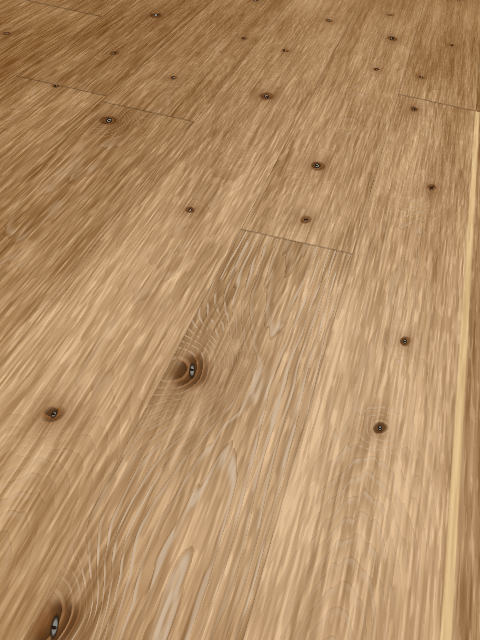
This texture is drawn by a WebGL 2 fragment shader. Its source:

```glsl
#version 300 es
// Brushed oak plank floor in perspective, with limed grain rings, knots and a pale sapwood edge.
precision highp float;
uniform vec2 u_resolution;
out vec4 fragColor;

const vec2 VANISH = vec2(0.781, 1.409);
const float TILT = 0.22, DEPTH = 1.43, PLANK = 0.205, FIRST_SEAM = -0.063;
const vec3 WOOD_DARK = vec3(0.46, 0.295, 0.13);
const vec3 WOOD_LIGHT = vec3(0.85, 0.70, 0.53);
const vec3 LIME = vec3(0.83, 0.74, 0.64);
const vec3 SAPWOOD = vec3(0.88, 0.75, 0.55);
const vec3 KNOT_BROWN = vec3(0.36, 0.21, 0.09);
const vec3 KNOT_BLACK = vec3(0.13, 0.09, 0.06);
const vec3 FILLER = vec3(0.60, 0.60, 0.58);

// Per plank, from right to left: end joint depth, tone and strength of the limed rings
const float JOINT[8] = float[8](9.0, 2.42, 1.67, 9.0, 2.03, 2.06, 2.5, 2.2);
const float TONE[8] = float[8](-0.16, 0.03, -0.10, 0.08, -0.04, 0.05, 0.0, -0.06);
const float LIMING[8] = float[8](0.3, 0.6, 1.0, 0.3, 0.45, 0.4, 0.4, 0.4);

float hash(vec2 p) {
  vec3 q = fract(p.xyx * vec3(0.1031, 0.1030, 0.0973));
  q += dot(q, q.yzx + 33.33);
  return fract((q.x + q.y) * q.z);
}

float noise(vec2 p) {
  vec2 i = floor(p), f = fract(p);
  f = f * f * (3.0 - 2.0 * f);
  return mix(mix(hash(i), hash(i + vec2(1, 0)), f.x),
             mix(hash(i + vec2(0, 1)), hash(i + vec2(1, 1)), f.x), f.y);
}

// x: ring displacement, y: brown halo, z: dark core, w: pale filler
vec4 knot(vec2 q, float size, float split) {
  float wobble = 0.3 * (noise(q / size + size * 900.0) - 0.5);
  float r = length(q * vec2(1.0, 0.75)) / size + wobble;
  float c = length(vec2((q.x + 0.13 * split * q.y) * (1.0 + split), q.y)) / size + 0.6 * wobble;
  float halo = 0.7 * (1.0 - smoothstep(0.45, 0.95, r)) + 0.3 * exp(-r * r * 0.3);
  float filler = (1.0 - smoothstep(0.2, 0.4, c)) * smoothstep(0.35, 0.55, noise(q / size * 5.0) + 0.13 * split);
  return vec4(2.9 * size * exp(-r * r * 0.26), halo, 1.0 - smoothstep(0.32, 0.55, c), filler);
}

// Small knots strewn along the heart line of one plank
vec4 strewnKnots(vec2 w, float spine, float seed) {
  vec4 sum = vec4(0);
  float spacing = 0.27, cell = floor(w.y / spacing);
  for (int j = -1; j <= 1; j++) {
    vec2 id = vec2(cell + float(j), seed);
    float size = mix(0.009, 0.024, pow(hash(id + 3.1), 2.0));
    vec2 center = vec2(spine + 0.09 * (hash(id + 7.7) - 0.5), (id.x + 0.2 + 0.6 * hash(id + 1.3)) * spacing);
    if (hash(id + 5.9) < 0.72) sum += knot(w - center, size, 0.8);
  }
  return sum;
}

// Distance field of the growth rings, cut lengthwise through a wavering trunk
float ringField(vec2 w, float spine, float seed, float calm) {
  float x = w.x - spine + 0.03 * (noise(vec2(w.y * 2.6, seed)) - 0.5);
  float h = 0.005 + 0.15 * noise(vec2(w.y * 2.3 + seed, seed * 3.0));
  float wave = 0.009 * noise(vec2(w.x * 24.0, w.y * 6.0) + seed);
  float jag = 0.0035 * noise(vec2(w.x * 150.0, w.y * 16.0) + seed);
  return sqrt(x * x + h * h) + (wave + jag) * calm;
}

void main() {
  // Floor coordinates: w.x across the planks, w.y along them
  vec2 p = gl_FragCoord.xy / u_resolution.y;
  vec2 v = vec2(p.x - VANISH.x, VANISH.y - p.y);
  float d = v.y - TILT * v.x;
  vec2 w = vec2(v.x / d, DEPTH / d);
  vec2 px = vec2(1.0 / d, DEPTH / (d * d)) / u_resolution.y;

  // Plank and board identity
  float across = (w.x - FIRST_SEAM) / PLANK;
  int k = clamp(int(-floor(across)), 0, 7);
  float beyond = step(JOINT[k], w.y);
  float seed = float(k) * 11.0 + beyond * 5.3 + 2.0;
  float left = FIRST_SEAM - float(k) * PLANK;
  float spine = left + PLANK * mix(0.37, 0.62, hash(vec2(seed, 4.0)));
  float tone = mix(TONE[k], 0.2 * (hash(vec2(seed, 9.0)) - 0.5), beyond);
  float liming = mix(LIMING[k], 0.4, beyond);
  float bold = step(0.9, liming);

  // Knots: two large ones on the bold board, small ones elsewhere
  vec4 knots = strewnKnots(w, spine, seed) * (1.0 - bold);
  for (int j = 0; j < 2; j++) {
    vec2 center = vec2(-0.440 - 0.011 * float(j), 1.309 - 0.382 * float(j));
    knots += bold * knot(w - center, 0.033 - 0.006 * float(j), 2.2);
  }
  knots.yzw = min(knots.yzw, 1.0);

  // Grain: fibres, limed pores, soft clouds and rings
  float fibreFade = 1.0 - 0.7 * smoothstep(0.5, 1.4, 330.0 * px.x);
  float fibre = noise(vec2(w.x * 330.0, w.y * 17.0) + seed) - 0.5;
  float pore = smoothstep(0.55, 0.85, noise(vec2(w.x * 400.0, w.y * 32.0) + seed + 40.0));
  float streak = noise(vec2(w.x * 110.0, w.y * 4.0) + seed) - 0.5;
  float cloud = noise(vec2(w.x * 16.0, w.y * 4.0) + seed) - 0.5;
  float freq = mix(130.0, 92.0, bold);
  float calm = 1.0 - 0.75 * smoothstep(0.004, 0.04, knots.x);
  float rings = (ringField(w, spine, seed, calm) + knots.x) * freq;
  float s = fract(rings), soft = 0.5 * freq * px.x;
  float ringFade = 1.0 - smoothstep(0.3, 0.9, freq * px.x);
  float line = smoothstep(0.62 - soft, 0.74 + soft, s) * (1.0 - smoothstep(0.94 - soft, 1.0, s));
  float heart = exp(-pow((w.x - spine) / 0.04, 2.0));
  float broken = smoothstep(0.25, 0.6, noise(vec2(w.x * 240.0, w.y * 26.0) + seed));
  float patchy = smoothstep(0.2, 0.7, noise(vec2(w.x * 30.0, w.y * 5.0) + seed + 9.0));
  float lime = line * ringFade * liming * mix(0.35 + 0.65 * heart, 0.9, bold)
             * mix(0.3, 1.0, broken) * mix(0.5, 1.0, patchy);

  // Light: sheen in the lower middle, dimmer toward the far left
  vec2 fromSheen = (p - vec2(0.47, 0.34)) * vec2(2.7, 1.8);
  float sheen = exp(-dot(fromSheen, fromSheen));
  float dim = smoothstep(0.4, 1.0, p.y) * (1.0 - 0.45 * smoothstep(0.2, 0.6, p.x));
  float level = 0.51 + tone + 0.32 * sheen - 0.24 * dim + 0.24 * cloud + 0.24 * streak
              + 0.42 * fibre * fibreFade + 0.2 * (pore - 0.25) * fibreFade
              - 0.22 * ringFade * (s - 0.5) * (0.6 + 0.4 * bold);
  vec3 color = mix(WOOD_DARK, WOOD_LIGHT, clamp(level, -0.2, 1.1));
  float gray = dot(color, vec3(0.4, 0.4, 0.2));
  color = mix(color, gray * vec3(1.17, 1.0, 0.82), 0.3 * sheen);
  color = mix(color, LIME, 0.85 * lime);

  // Sapwood strip along the rightmost seam
  float strip = smoothstep(-px.x, px.x, 0.006 - abs(w.x - FIRST_SEAM - 0.004)) * step(w.y, JOINT[1]);
  color = mix(color, SAPWOOD + 0.1 * fibre, 0.9 * strip);

  // Knots and plank joints
  color = mix(color, KNOT_BROWN * (1.0 + 0.7 * (s - 0.5)), 0.85 * knots.y * (1.0 - 0.5 * lime));
  color = mix(color, KNOT_BLACK, 0.9 * knots.z);
  color = mix(color, FILLER, 0.85 * knots.w);
  float side = (0.5 - abs(fract(across) - 0.5)) * PLANK;
  float seam = 1.0 - smoothstep(0.0, 0.0004 + px.x, side);
  float joint = 1.0 - smoothstep(0.0, 0.001 + px.y, abs(w.y - JOINT[k]));
  color *= 1.0 - max(0.12 * seam * (1.0 - strip), 0.2 * joint);
  fragColor = vec4(color, 1.0);
}
```
